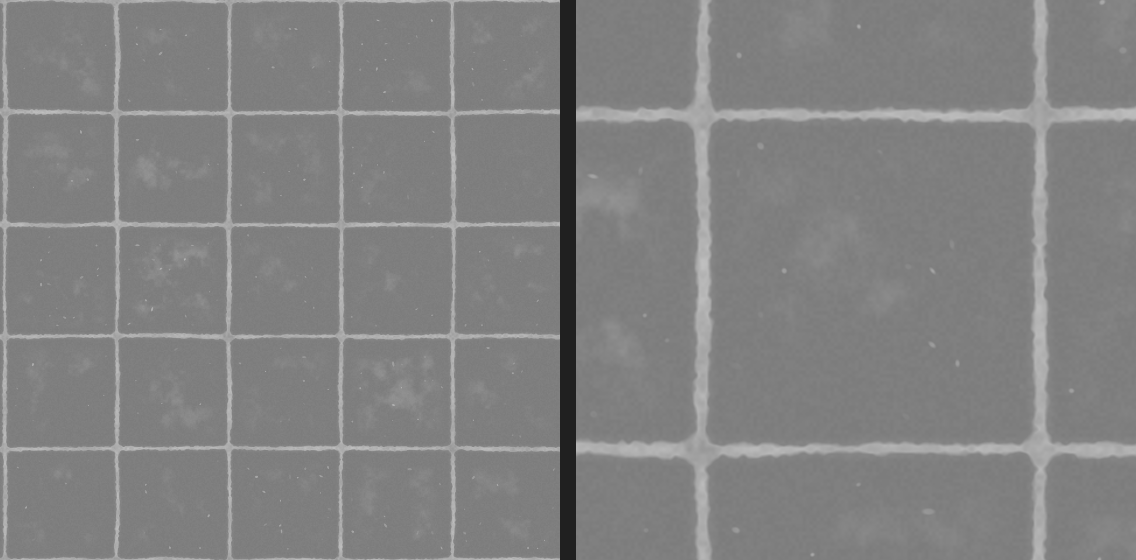
Left: the whole. Right: its middle third, enlarged.
Write a three.js fragment shader that draws this texture map.

```glsl
// Grey square tiles, five by five, with pale ragged joints and faint worn patches.
varying vec2 vUv;

#define TILES 5.0
#define ORIGIN vec2(0.0088, -0.0008)
#define JOINT_HALF 0.0034
#define JOINT_VARY 0.0017
#define WOBBLE 0.0032
#define CORNER 0.009
#define TILE_GREY 0.495
#define JOINT_GREY 0.69
#define PATCH_GAIN 0.085
#define FLECK_GRID 70.0
#define FLECK_GAIN 0.17
#define GRAIN 0.022

float hash(vec2 p) {
  vec3 q = fract(p.xyx * vec3(0.1031, 0.1030, 0.0973));
  q += dot(q, q.yzx + 33.33);
  return fract((q.x + q.y) * q.z);
}

// Value noise with n cells across the canvas, wrapping at its borders.
float noise(vec2 uv, float n) {
  vec2 p = uv * n, i = floor(p), f = fract(p);
  f = f * f * (3.0 - 2.0 * f);
  vec2 a = mod(i, n), b = mod(i + 1.0, n);
  float low = mix(hash(a + n), hash(vec2(b.x, a.y) + n), f.x);
  float high = mix(hash(vec2(a.x, b.y) + n), hash(b + n), f.x);
  return mix(low, high, f.y);
}

// Wrapping noise along a line; the seed tells lines apart.
float lineNoise(float t, float n, float seed) {
  float i = floor(t * n), f = fract(t * n);
  f = f * f * (3.0 - 2.0 * f);
  return mix(hash(vec2(mod(i, n), seed)), hash(vec2(mod(i + 1.0, n), seed)), f);
}

// Distance from the wavering edge of the nearest joint on one axis.
float jointDistance(float across, float along, float seed) {
  float line = floor(across * TILES + 0.5);
  float id = mod(line, TILES) * 7.0 + seed;
  float sway = lineNoise(along, 10.0, id) - 0.5;
  sway += 0.35 * (lineNoise(along, 45.0, id + 1.0) - 0.5);
  float width = JOINT_HALF + JOINT_VARY * (lineNoise(along, 15.0, id + 2.0) - 0.5);
  width += 0.6 * JOINT_VARY * (lineNoise(along, 75.0, id + 3.0) - 0.5);
  return abs(across - line / TILES - sway * WOBBLE) - width;
}

// Sparse pale chips, stretched at random angles.
float flecks(vec2 uv, float amount) {
  vec2 p = uv * FLECK_GRID, cell = floor(p);
  vec2 id = mod(cell, FLECK_GRID);
  vec2 centre = 0.35 + 0.3 * vec2(hash(id + 11.0), hash(id + 23.0));
  float angle = 3.1416 * hash(id + 37.0);
  vec2 axis = vec2(cos(angle), sin(angle));
  vec2 d = p - cell - centre;
  d = vec2(dot(d, axis), dot(d, vec2(-axis.y, axis.x)));
  d.x *= mix(0.4, 1.0, hash(id + 41.0));
  float radius = mix(0.05, 0.13, hash(id + 53.0));
  float present = step(hash(id + 67.0), amount);
  return present * hash(id + 71.0) * (1.0 - smoothstep(radius - 0.05, radius + 0.06, length(d)));
}

void main() {
  vec2 uv = vUv - ORIGIN;
  vec2 tile = mod(floor(uv * TILES), TILES);

  // Rounded tile outline: negative in the joints, positive on the tile.
  vec2 q = vec2(jointDistance(uv.x, uv.y, 3.0), jointDistance(uv.y, uv.x, 61.0));
  float edge = CORNER - length(max(CORNER - q, 0.0));
  float fine = noise(uv, 250.0);
  float ragged = edge + 0.0026 * (fine - 0.5) + 0.0012 * (noise(uv, 120.0) - 0.5);
  float joint = 1.0 - smoothstep(-0.0017, 0.0015, ragged);
  float halo = 1.0 - smoothstep(0.0, 0.006, edge);

  // Cloudy wear, strongest towards the middle of each tile.
  vec2 rim = 0.5 - abs(fract(uv * TILES) - 0.5);
  float inner = smoothstep(0.05, 0.28, min(rim.x, rim.y));
  float cloud = 0.42 * noise(uv, 20.0) + 0.28 * noise(uv, 45.0)
              + 0.18 * noise(uv, 95.0) + 0.12 * noise(uv, 190.0);
  float wear = hash(tile + 5.0);
  float worn = smoothstep(0.5, 0.85, cloud) * inner * mix(0.45, 1.0, wear);
  float chips = flecks(uv, mix(0.03, 0.13, hash(tile + 19.0))) * smoothstep(0.03, 0.12, min(rim.x, rim.y));

  float surface = TILE_GREY + PATCH_GAIN * worn + FLECK_GAIN * chips + 0.022 * halo;

  // Mortar: mottled, slightly duller where the joints cross.
  float crossing = 1.0 - smoothstep(0.0, 0.012, max(q.x, q.y));
  float mortar = JOINT_GREY + 0.07 * (fine - 0.5) + 0.06 * (noise(uv, 35.0) - 0.5) - 0.035 * crossing;

  float grey = mix(surface, mortar, joint) + GRAIN * (noise(uv, 480.0) - 0.5);
  gl_FragColor = vec4(vec3(grey), 1.0);
}
```
